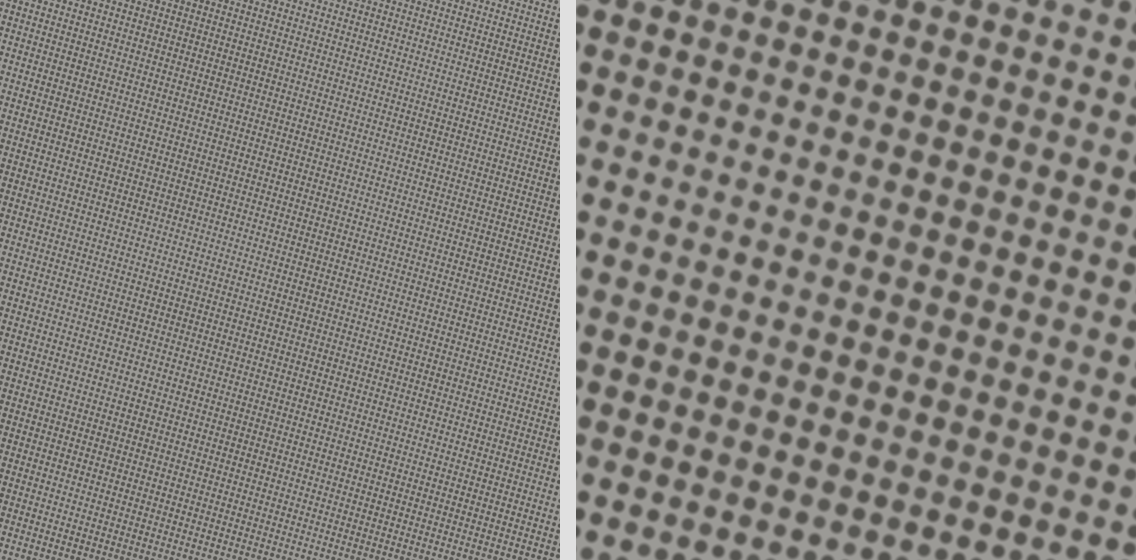
Left, the full canvas; right, a detail of the centre.
Reproduce this pattern procedurally as a WebGL 2 fragment shader.

```glsl
#version 300 es
precision highp float;
// A fine halftone screen: soft dark dots on warm grey, on a tilted square grid.
// The grid turns by a whole-number vector so that it tiles the canvas; hash and
// value noise vary the size and tone of the dots slightly.

uniform vec2 u_resolution;
out vec4 fragColor;

const vec2  GRID_STEPS    = vec2(90.0, 24.0); // cells crossed along and across the rows
const float DOT_RADIUS    = 0.34;             // in cells
const float EDGE_SOFTNESS = 0.15;             // half width of the dot edge, in cells
const float SIZE_JITTER   = 0.025;            // radius change from dot to dot
const float SIZE_DRIFT    = 0.03;             // slow radius change over the canvas
const float DRIFT_SCALE   = 9.0;              // noise cells over the canvas
const float TONE_JITTER   = 0.03;             // tone change from dot to dot
const vec3  PAPER_COLOR   = vec3(0.608, 0.602, 0.588);
const vec3  DOT_COLOR     = vec3(0.335, 0.332, 0.316);

float hash(vec2 p) {
    vec3 q = fract(p.xyx * 0.1031);
    q += dot(q, q.yzx + 33.33);
    return fract((q.x + q.y) * q.z);
}

float valueNoise(vec2 p) {
    vec2 cell = floor(p);
    vec2 t = smoothstep(0.0, 1.0, fract(p));
    float low  = mix(hash(cell), hash(cell + vec2(1.0, 0.0)), t.x);
    float high = mix(hash(cell + vec2(0.0, 1.0)), hash(cell + 1.0), t.x);
    return mix(low, high, t.y);
}

void main() {
    float canvasSize = min(u_resolution.x, u_resolution.y);
    vec2 uv = gl_FragCoord.xy / canvasSize;

    // Tilted grid: rows fall to the right
    vec2 grid = vec2(dot(uv, vec2(GRID_STEPS.x, -GRID_STEPS.y)),
                     dot(uv, GRID_STEPS.yx));
    vec2 cell = floor(grid);
    float distToCenter = length(fract(grid) - 0.5);

    // Variation of each dot
    float sizeRandom = hash(cell + 200.0) - 0.5;
    float toneRandom = hash(cell + 471.0) - 0.5;
    float drift = valueNoise(uv * DRIFT_SCALE) - 0.5;
    float radius = DOT_RADIUS + SIZE_JITTER * sizeRandom + SIZE_DRIFT * drift;

    // Soft edge, never narrower than about one pixel
    float pixelInCells = length(GRID_STEPS) / canvasSize;
    float edge = max(EDGE_SOFTNESS, 0.6 * pixelInCells);
    float ink = 1.0 - smoothstep(radius - edge, radius + edge, distToCenter);

    vec3 dotColor = DOT_COLOR + TONE_JITTER * toneRandom;
    fragColor = vec4(mix(PAPER_COLOR, dotColor, ink), 1.0);
}
```
